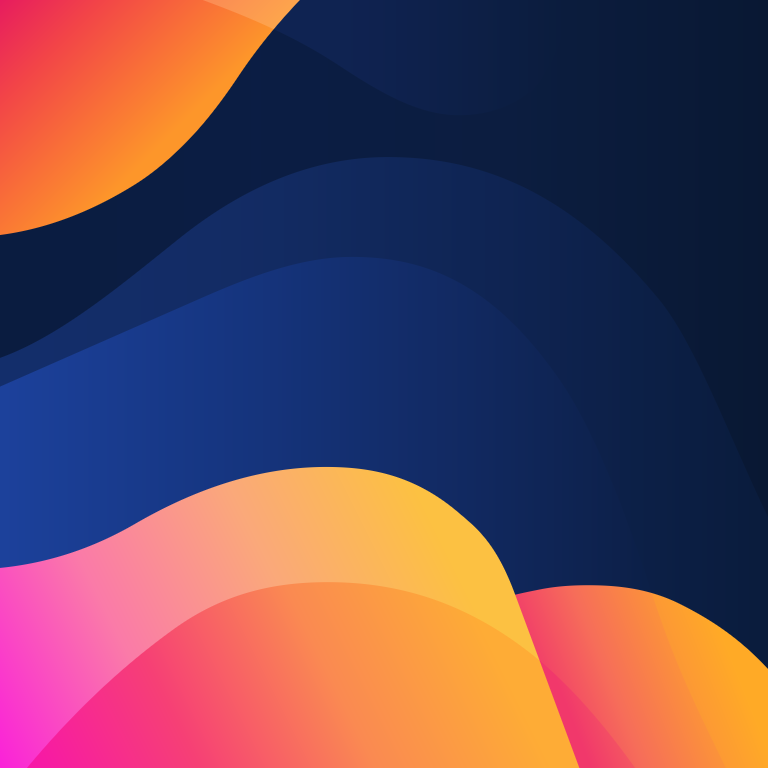
Write a WebGL 2 fragment shader that draws this background.

```glsl
#version 300 es
precision highp float;
// Layered flowing waves: deep navy swells with glowing magenta-to-orange dunes.
uniform vec2 u_resolution;
out vec4 fragColor;

// Wave profiles: each knot holds x, height and slope
const int KNOTS = 5;
const vec3 OUTER_SWELL[KNOTS] = vec3[](vec3(0.0, 0.534, 0.36), vec3(0.234, 0.690, 0.8),
    vec3(0.505, 0.7955, 0.0), vec3(0.859, 0.609, -1.22), vec3(1.0, 0.327, -2.05));
const vec3 INNER_SWELL[KNOTS] = vec3[](vec3(0.260, 0.611, 0.44), vec3(0.458, 0.6655, 0.0),
    vec3(0.729, 0.505, -1.45), vec3(0.849, 0.227, -3.1), vec3(0.945, 0.0, -2.1));
const vec3 FRONT_DUNE[KNOTS] = vec3[](vec3(0.0, 0.2605, 0.1), vec3(0.176, 0.318, 0.58),
    vec3(0.4245, 0.392, 0.0), vec3(0.5965, 0.333, -0.85), vec3(0.6705, 0.2265, -2.7));
const vec3 INNER_DUNE[KNOTS] = vec3[](vec3(0.035, 0.0, 1.2), vec3(0.2265, 0.181, 0.72),
    vec3(0.427, 0.242, 0.0), vec3(0.690, 0.150, -0.78), vec3(0.827, 0.0, -1.4));
const vec3 RIGHT_DUNE[KNOTS] = vec3[](vec3(0.651, 0.220, 0.33), vec3(0.703, 0.2325, 0.2),
    vec3(0.7655, 0.238, 0.0), vec3(0.8855, 0.2135, -0.5), vec3(1.0, 0.129, -1.08));
const vec3 CORNER_EDGE[KNOTS] = vec3[](vec3(0.0, 0.694, 0.13), vec3(0.1745, 0.759, 0.62),
    vec3(0.2475, 0.820, 1.05), vec3(0.310, 0.900, 1.5), vec3(0.3905, 1.0, 1.05));
const vec3 TOP_VEIL[KNOTS] = vec3[](vec3(0.264, 1.0, -0.37), vec3(0.4425, 0.914, -0.66),
    vec3(0.5965, 0.850, 0.0), vec3(0.690, 0.880, 0.75), vec3(0.749, 1.0, 3.0));

// Four evenly spaced colours for each gradient
const vec3 SKY[4] = vec3[](vec3(0.04, 0.11, 0.25), vec3(0.043, 0.115, 0.265),
    vec3(0.046, 0.115, 0.25), vec3(0.034, 0.094, 0.20));
const vec3 OUTER_BLUE[4] = vec3[](vec3(0.075, 0.18, 0.42), vec3(0.073, 0.17, 0.39),
    vec3(0.057, 0.14, 0.32), vec3(0.038, 0.108, 0.235));
const vec3 INNER_BLUE[4] = vec3[](vec3(0.11, 0.255, 0.61), vec3(0.085, 0.21, 0.505),
    vec3(0.07, 0.165, 0.39), vec3(0.045, 0.12, 0.27));
const vec3 FRONT_GLOW[4] = vec3[](vec3(0.98, 0.13, 0.85), vec3(0.98, 0.48, 0.66),
    vec3(0.98, 0.66, 0.48), vec3(0.99, 0.755, 0.26));
const vec3 INNER_GLOW[4] = vec3[](vec3(0.97, 0.08, 0.67), vec3(0.965, 0.25, 0.46),
    vec3(0.98, 0.54, 0.32), vec3(0.995, 0.675, 0.21));
const vec3 RIGHT_GLOW[4] = vec3[](vec3(0.945, 0.22, 0.42), vec3(0.965, 0.43, 0.35),
    vec3(0.985, 0.57, 0.23), vec3(1.0, 0.667, 0.15));
const vec3 CORNER_GLOW[4] = vec3[](vec3(0.905, 0.11, 0.37), vec3(0.95, 0.27, 0.28),
    vec3(0.975, 0.43, 0.22), vec3(0.992, 0.59, 0.165));
const vec3 VEIL_BLUE = vec3(0.06, 0.137, 0.32);
const vec3 PALE_PEACH = vec3(1.0, 0.80, 0.60);

const float GLOW_TILT = 0.5;    // how far the dune gradients lean upward
const float OVERLAP_SHIFT = 0.1; // gradient offset where dunes overlap

vec3 ramp(vec3 stops[4], float t) {
    float s = clamp(t, 0.0, 1.0) * 3.0;
    vec3 low = mix(stops[0], stops[1], min(s, 1.0));
    vec3 mid = mix(low, stops[2], clamp(s - 1.0, 0.0, 1.0));
    return mix(mid, stops[3], clamp(s - 2.0, 0.0, 1.0));
}

// Approximate signed distance below a smooth wave, straight beyond its ends
float depthBelow(vec2 p, vec3 knots[KNOTS]) {
    vec3 a = knots[0];
    vec3 b = knots[1];
    for (int i = 1; i < KNOTS - 1; i++) {
        if (p.x > knots[i].x) {
            a = knots[i];
            b = knots[i + 1];
        }
    }
    float span = b.x - a.x;
    float s = clamp((p.x - a.x) / span, 0.0, 1.0);
    float chord = (b.y - a.y) / span;
    float startBend = a.z - chord;
    float endBend = chord - b.z;
    float bend = mix(startBend, endBend, s);
    float slope = chord + (1.0 - 2.0 * s) * bend + s * (1.0 - s) * (endBend - startBend);
    float height = mix(a.y, b.y, s) + s * (1.0 - s) * span * bend;
    height += (p.x - a.x - s * span) * slope;
    return (height - p.y) / sqrt(1.0 + slope * slope);
}

float cover(float depth) {
    return clamp(depth * u_resolution.y + 0.5, 0.0, 1.0);
}

void main() {
    vec2 p = gl_FragCoord.xy / u_resolution;
    float innerSwell = cover(depthBelow(p, INNER_SWELL));
    float innerDune = cover(depthBelow(p, INNER_DUNE));
    float veil = cover(-depthBelow(p, TOP_VEIL));

    // Navy sky and swells
    vec3 color = ramp(SKY, p.x);
    color = mix(color, VEIL_BLUE, veil * (1.0 - smoothstep(0.4, 0.75, p.x)));
    color = mix(color, ramp(OUTER_BLUE, p.x), cover(depthBelow(p, OUTER_SWELL)));
    color = mix(color, ramp(INNER_BLUE, p.x / 0.87), innerSwell);

    // Right dune, tinted where other waves pass over it
    float rightT = (p.x + 0.4 * p.y - 0.74) / 0.3;
    rightT += OVERLAP_SHIFT * (1.0 - innerSwell - innerDune);
    color = mix(color, ramp(RIGHT_GLOW, rightT), cover(depthBelow(p, RIGHT_DUNE)));

    // Front dune with its deeper inner layer
    float glowT = p.x + GLOW_TILT * p.y;
    vec3 dune = mix(ramp(FRONT_GLOW, glowT / 0.72), ramp(INNER_GLOW, (glowT - 0.03) / 0.69), innerDune);
    color = mix(color, dune, cover(depthBelow(p, FRONT_DUNE)));

    // Glowing upper-left corner
    vec3 corner = ramp(CORNER_GLOW, (p.x + 1.0 - p.y) / 0.4);
    corner = mix(corner, PALE_PEACH, 0.3 * veil);
    color = mix(color, corner, cover(-depthBelow(p, CORNER_EDGE)));

    fragColor = vec4(color, 1.0);
}
```
